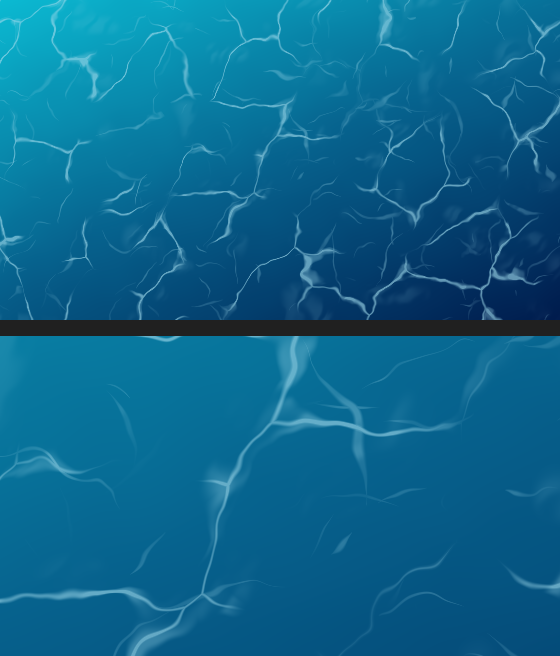
Top: the whole. Bottom: its middle third, enlarged.
A Shadertoy shader for this texture:

```glsl
const vec3 SHALLOW = vec3(0.045, 0.73, 0.825);
const vec3 MIDWATER = vec3(0.025, 0.385, 0.555);
const vec3 DEEP = vec3(0.0, 0.105, 0.3);
const vec3 GLINT = vec3(0.62, 0.85, 0.92);
const vec2 DEPTH_AXIS = vec2(0.42, 0.58);  // rightward, downward
const float NETWORK_SCALE = 5.6;           // web cells per canvas height
const float SLANT = 0.85;                  // angle of the longer cells
const float STRETCH = 0.72;
const float BIG_WISPS = 7.0;               // loose strokes per canvas height
const float SMALL_WISPS = 13.0;
const float WISP_SHARE = 0.55;
const float WARP = 0.09;
const float RIPPLE = 0.026;
const float FRAY = 0.007;
const float LINE_WIDTH = 0.0032;
const float KNOT_WIDTH = 0.022;
const float LINE_ALPHA = 0.48;
const float VEIL_ALPHA = 0.34;
const float WISP_ALPHA = 0.46;

float hash(vec2 p) {
    return fract(sin(dot(p, vec2(127.1, 311.7))) * 43758.5453);
}

vec2 hash2(vec2 p) {
    return vec2(hash(p), hash(p + 57.3));
}

mat2 turn(float a) {
    return mat2(cos(a), -sin(a), sin(a), cos(a));
}

float noise(vec2 p) {
    vec2 cell = floor(p), f = fract(p);
    f = f * f * (3.0 - 2.0 * f);
    return mix(mix(hash(cell), hash(cell + vec2(1, 0)), f.x),
               mix(hash(cell + vec2(0, 1)), hash(cell + vec2(1, 1)), f.x), f.y);
}

vec2 noise2(vec2 p) {
    return vec2(noise(p), noise(p + 31.4)) - 0.5;
}

// Distances to the nearest and second nearest Voronoi borders
vec2 borderDistances(vec2 p) {
    vec2 cell = floor(p), f = fract(p), nearest = vec2(0.0), home = vec2(0.0);
    float best = 9.0;
    for (int y = -1; y <= 1; y++)
    for (int x = -1; x <= 1; x++) {
        vec2 g = vec2(x, y), r = g + hash2(cell + g) - f;
        if (dot(r, r) < best) { best = dot(r, r); nearest = r; home = g; }
    }
    vec2 d = vec2(9.0);
    for (int y = -2; y <= 2; y++)
    for (int x = -2; x <= 2; x++) {
        vec2 g = home + vec2(x, y), r = g + hash2(cell + g) - f;
        vec2 gap = r - nearest;
        if (dot(gap, gap) > 0.0001) {
            float e = dot(0.5 * (r + nearest), normalize(gap));
            d = e < d.x ? vec2(e, d.x) : vec2(d.x, min(d.y, e));
        }
    }
    return d;
}

// Short bent strokes, tapered at both ends; wide ones are faint
float wisps(vec2 p, float scale, float px) {
    vec2 cell = floor(p * scale);
    float light = 0.0;
    for (int y = -1; y <= 1; y++)
    for (int x = -1; x <= 1; x++) {
        vec2 id = cell + vec2(x, y);
        vec2 shape = hash2(id + 13.7);
        vec2 q = turn(mix(-0.6, 2.0, hash(id + 4.1))) * (p - (id + hash2(id)) / scale);
        float reach = mix(0.15, 0.75, shape.x) / scale;
        float along = q.x / reach;
        float taper = max(1.0 - along * along, 0.0);
        float fat = pow(shape.y, 3.0);
        float width = mix(0.012, 0.085, fat) / scale * taper * taper;
        float d = abs(q.y - (shape.y - 0.5) * 0.7 * reach * along * along);
        float stroke = (1.0 - smoothstep(width * 0.3, width + px, d)) * sqrt(taper);
        float present = step(hash(id + 8.9), WISP_SHARE);
        light = max(light, present * stroke * mix(0.45, 1.0, hash(id + 2.6)) * mix(1.0, 0.75, fat));
    }
    return light;
}

void mainImage(out vec4 fragColor, in vec2 fragCoord) {
    vec2 uv = fragCoord / iResolution.xy;
    vec2 p = fragCoord / iResolution.y;
    float px = 1.0 / iResolution.y;

    // Water gradient with faint mottling
    float depth = dot(vec2(uv.x, 1.0 - uv.y), DEPTH_AXIS);
    depth += 0.02 * (noise(p * 8.0) + 0.5 * noise(p * 19.0) - 0.75);
    vec3 water = depth < 0.5 ? mix(SHALLOW, MIDWATER, depth * 2.0)
                             : mix(MIDWATER, DEEP, depth * 2.0 - 1.0);

    // Broken web of light, swelling at its knots
    vec2 fray = RIPPLE * noise2(p * 22.0) + FRAY * noise2(p * 55.0);
    vec2 bent = turn(SLANT) * (p + WARP * noise2(p * 6.5) + fray) * vec2(STRETCH, 1.0);
    vec2 border = borderDistances(bent * NETWORK_SCALE) / NETWORK_SCALE;
    float presence = smoothstep(0.36, 0.62, noise(p * 8.0 + 9.0));
    float knot = smoothstep(0.055, 0.005, border.y) * smoothstep(0.35, 0.7, noise(p * 11.0 + 3.0));
    float width = LINE_WIDTH * mix(0.3, 1.0, noise(p * 18.0)) * presence;
    float web = (1.0 - smoothstep(0.0, width + px, border.x)) * presence;
    float streaks = smoothstep(0.15, 0.8, noise(bent * vec2(28.0, 60.0)));
    float veilWidth = 0.003 + KNOT_WIDTH * knot;
    float veil = (1.0 - smoothstep(veilWidth * 0.3, veilWidth, border.x)) * streaks * presence;

    // Loose wisps and soft patches of glow
    vec2 drift = p + 0.5 * WARP * noise2(p * 10.0 + 5.0) + fray;
    float clusters = smoothstep(0.3, 0.6, noise(p * 6.0 + 40.0));
    float loose = max(wisps(drift, BIG_WISPS, px),
                      wisps(drift + 17.0, SMALL_WISPS, px) * clusters * 0.85);
    float haze = smoothstep(0.66, 0.95, noise(p * 12.0 + 21.0)) * streaks * 0.12;

    float light = max(web * LINE_ALPHA, loose * WISP_ALPHA * mix(0.45, 1.0, streaks));
    light = min(light + veil * VEIL_ALPHA + haze, 0.62);
    fragColor = vec4(mix(water, GLINT, light), 1.0);
}
```
